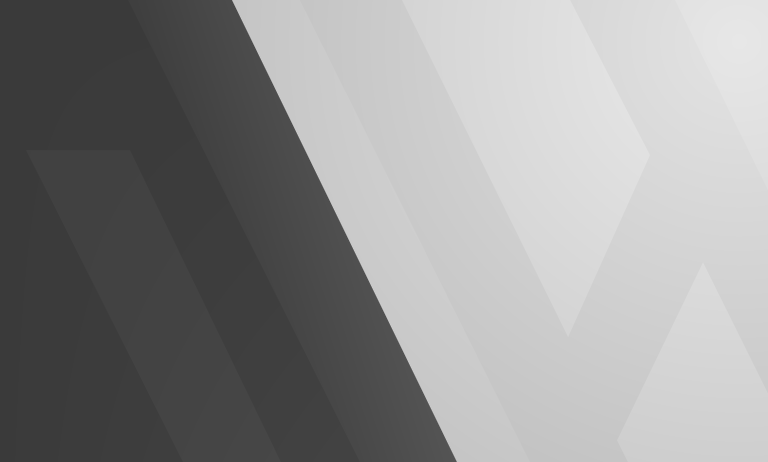
Reproduce this background procedurally as a WebGL 2 fragment shader.

```glsl
#version 300 es
precision highp float;
// Abstract grey background: a dark left part and a light right part meet at
// a steep diagonal, each overlaid with faint slanted panels. Every panel is a
// product of smooth half planes over soft linear and radial gradients.

uniform vec2 u_resolution;
out vec4 fragColor;

// Coverage to the right of the line from x = top at y = 1 to x = base at y = 0.
float rightOf(vec2 p, float top, float base) {
    float slope = top - base;
    float dist = (p.x - base - slope * p.y) / sqrt(1.0 + slope * slope);
    return clamp(dist * u_resolution.y + 0.5, 0.0, 1.0);
}

float leftOf(vec2 p, float top, float base) {
    return 1.0 - rightOf(p, top, base);
}

float darkSide(vec2 p) {
    float depth = 1.0 - p.y;
    float shade = 0.228 + 0.032 * depth * clamp(p.x / 0.75, 0.0, 1.0);

    // Slanted bar with a flat top
    float bar = rightOf(p, -0.107, 0.396) * leftOf(p, 0.124, 0.608);
    bar *= clamp((0.675 - p.y) * u_resolution.y + 0.5, 0.0, 1.0);
    shade += 0.024 * bar;

    // Stripe brightening towards the main diagonal
    float across = clamp((p.x + 0.49 * p.y - 0.77) / 0.22, 0.0, 1.0);
    float stripe = 0.245 + 0.05 * across + 0.035 * depth;
    return mix(shade, stripe, rightOf(p, 0.277, 0.779));
}

float lightSide(vec2 p) {
    // Glow from the upper right corner
    float shade = 0.89 - 0.125 * length(p - vec2(1.60, 0.91));

    // Pale strip along the main diagonal
    shade += 0.018 * leftOf(p, 0.649, 1.147);

    // Large wedge pointing down
    float wedge = rightOf(p, 0.870, 1.363) * leftOf(p, 1.234, 1.749)
                * leftOf(p, 1.558, 1.108);
    shade += 0.032 * wedge;

    // Corner panel
    shade += 0.016 * rightOf(p, 1.461, 1.950);

    // Peak rising from the lower edge
    float peak = rightOf(p, 1.796, 1.313) * leftOf(p, 1.240, 1.736)
               * rightOf(p, 0.859, 1.359);
    return shade + 0.032 * peak;
}

void main() {
    vec2 p = gl_FragCoord.xy / u_resolution.y;
    float grey = mix(darkSide(p), lightSide(p), rightOf(p, 0.502, 0.989));
    fragColor = vec4(vec3(grey), 1.0);
}
```
